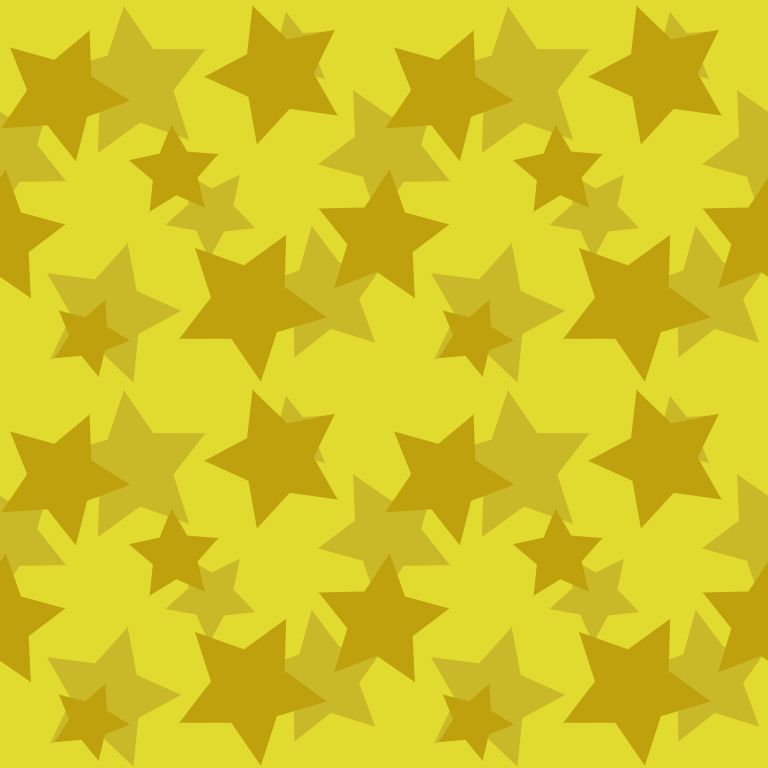
Write a WebGL 2 fragment shader that draws this pattern.

```glsl
#version 300 es
precision highp float;

uniform vec2 u_resolution;
out vec4 fragColor;

const float REPEATS = 2.0;        // tiles across and down
const float NOTCH_RATIO = 0.5;    // inner radius over outer radius
const vec3 BACKGROUND = vec3(0.88, 0.86, 0.18);
const vec3 PALE_STAR = vec3(0.79, 0.727, 0.16);
const vec3 DARK_STAR = vec3(0.745, 0.63, 0.05);
const float HALF_POINT = radians(36.0);

// Stars in tile units: centre x, centre y, radius, rotation in degrees
const int LAYER_SIZE = 6;
const vec4 PALE_LAYER[LAYER_SIZE] = vec4[LAYER_SIZE](
    vec4(0.351, 0.782, 0.204, -46.0),
    vec4(0.767, 0.865, 0.107, 30.2),
    vec4(0.549, 0.448, 0.123, -20.0),
    vec4(1.007, 0.606, 0.182, 46.8),
    vec4(0.845, 0.233, 0.182, 28.5),
    vec4(0.281, 0.183, 0.191, 2.3));
const vec4 DARK_LAYER[LAYER_SIZE] = vec4[LAYER_SIZE](
    vec4(0.160, 0.756, 0.180, -6.0),
    vec4(0.722, 0.806, 0.190, -34.2),
    vec4(0.455, 0.553, 0.123, 22.0),
    vec4(0.993, 0.381, 0.180, 11.0),
    vec4(0.650, 0.208, 0.204, -9.8),
    vec4(0.233, 0.122, 0.106, -5.0));

// Signed distance to the edge lines of a five-pointed star, negative inside
float starDistance(vec2 p, float radius, float rotation) {
    float angle = atan(p.y, p.x) - rotation;
    angle = abs(mod(angle + HALF_POINT, 2.0 * HALF_POINT) - HALF_POINT);
    vec2 folded = length(p) * vec2(cos(angle), sin(angle));
    vec2 tip = vec2(radius, 0.0);
    vec2 notch = NOTCH_RATIO * radius * vec2(cos(HALF_POINT), sin(HALF_POINT));
    vec2 edge = normalize(notch - tip);
    return dot(folded - tip, vec2(edge.y, -edge.x));
}

// Antialiased coverage of one star, wrapped to its nearest tile copy
float starCoverage(vec2 p, vec4 star, float pixel) {
    vec2 offset = p - star.xy;
    offset -= round(offset);
    float d = starDistance(offset, star.z, radians(star.w));
    return clamp(0.5 - d / pixel, 0.0, 1.0);
}

void main() {
    vec2 tile = fract(gl_FragCoord.xy / u_resolution * REPEATS);
    float pixel = REPEATS / min(u_resolution.x, u_resolution.y);

    float pale = 0.0;
    float dark = 0.0;
    for (int i = 0; i < LAYER_SIZE; i++) {
        pale = max(pale, starCoverage(tile, PALE_LAYER[i], pixel));
        dark = max(dark, starCoverage(tile, DARK_LAYER[i], pixel));
    }

    // Dark stars lie over the pale ones
    vec3 color = mix(BACKGROUND, PALE_STAR, pale);
    color = mix(color, DARK_STAR, dark);
    fragColor = vec4(color, 1.0);
}
```
